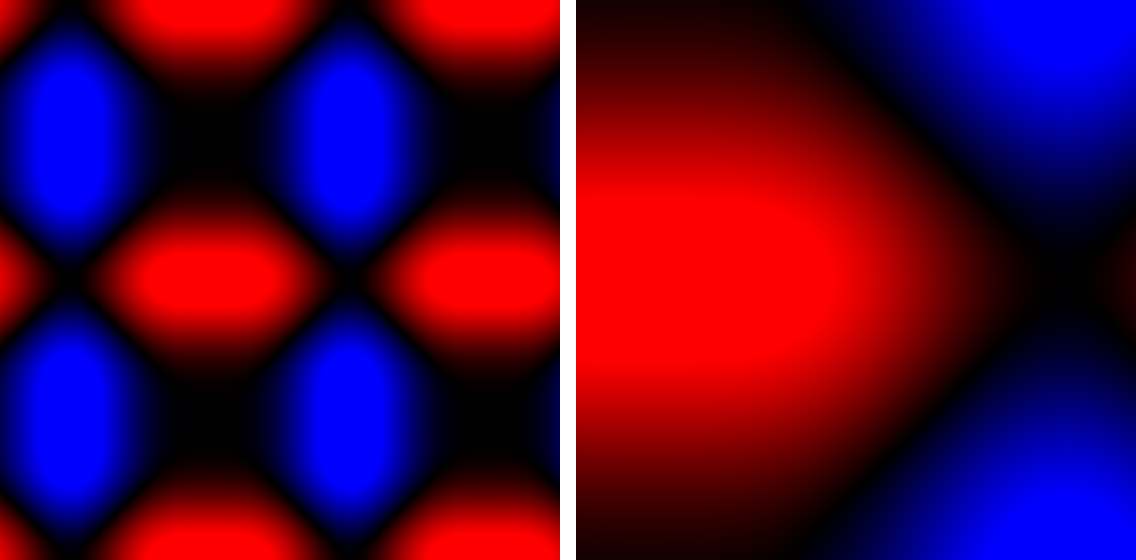
Left: the whole. Right: its middle third, enlarged.
Give the GLSL for this pattern, as a WebGL 1 fragment shader.

```glsl
precision highp float;

uniform vec2 u_resolution;

#define REPEATS vec2(2.0, 2.0)
#define BLUE_CENTER vec2(0.25, 0.5)
#define BLUE_GAIN 1.29
#define RED_GAIN 1.20
#define BLUE vec3(0.0, 0.0, 1.0)
#define RED vec3(1.0, 0.0, 0.0)

const float TAU = 6.2831853;

// Signed field: +1 at blue centers, -1 at red centers, 0 on the diagonals.
// Squaring the waves makes two opposite corners of each diamond fade softly.
float diamondField(vec2 cell) {
    vec2 wave = 0.5 + 0.5 * cos(TAU * (cell - BLUE_CENTER));
    float column = wave.x;
    float row = 1.0 - wave.y;
    return column * column - row * row;
}

void main() {
    vec2 uv = gl_FragCoord.xy / u_resolution;
    float field = diamondField(fract(uv * REPEATS));

    // Gains above one clip to flat bright cores
    float blueLight = clamp(field * BLUE_GAIN, 0.0, 1.0);
    float redLight = clamp(-field * RED_GAIN, 0.0, 1.0);

    gl_FragColor = vec4(BLUE * blueLight + RED * redLight, 1.0);
}
```
